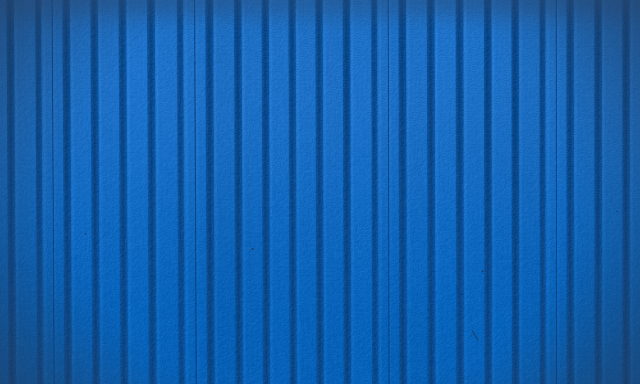
Give the GLSL for this texture, as a Shadertoy shader.

```glsl
const float RIB_COUNT = 22.9;
const float FIRST_GROOVE = 0.0175;
const float SEAMS[4] = float[4](1.5, 6.5, 13.5, 19.5);

const vec3 LOW_BLUE = vec3(0.025, 0.385, 0.725);
const vec3 HIGH_BLUE = vec3(0.115, 0.44, 0.775);
const vec3 GROOVE_BLUE = vec3(0.035, 0.315, 0.61);
const vec3 SHADOW_BLUE = vec3(0.04, 0.26, 0.50);
const vec3 EDGE_BLUE = vec3(0.16, 0.28, 0.44);
const vec3 SEAM_BLUE = vec3(0.04, 0.23, 0.45);
const vec3 RUST = vec3(0.19, 0.17, 0.22);

float hash(vec2 p) {
    return fract(sin(dot(p, vec2(127.1, 311.7))) * 43758.5453);
}

float noise(vec2 p) {
    vec2 i = floor(p), f = fract(p);
    f = f * f * (3.0 - 2.0 * f);
    return mix(mix(hash(i), hash(i + vec2(1, 0)), f.x),
               mix(hash(i + vec2(0, 1)), hash(i + vec2(1, 1)), f.x), f.y);
}

float bump(float x, float center, float width) {
    float d = (x - center) / width;
    return exp(-d * d);
}

// Coverage of a band with softened edges
float band(float d, float halfWidth, float soft) {
    return 1.0 - smoothstep(halfWidth - soft, halfWidth + soft, abs(d));
}

// Rib coordinate: grooves lie on the integers, slightly uneven and leaning
float ribCoord(vec2 p, float v) {
    float g = (p.x - FIRST_GROOVE) * RIB_COUNT;
    g -= 0.13 * bump(p.x, 0.37, 0.11) + 0.06 * bump(p.x, 0.75, 0.08);
    return g - (0.5 - v) * 0.08 * (1.0 - p.x);
}

// Fine embossed grain of the paint
float grain(vec2 p) {
    vec2 q = p * 500.0;
    return noise(q) - noise(q + vec2(0.8, -0.8)) + 0.5 * (noise(q * 0.5) - 0.5);
}

float segmentDistance(vec2 p, vec2 a, vec2 b) {
    vec2 ab = b - a;
    return length(p - a - ab * clamp(dot(p - a, ab) / dot(ab, ab), 0.0, 1.0));
}

// One short scratch and a few scattered chips
float wear(vec2 p, float height, float pixel) {
    float scratch = segmentDistance(p, vec2(0.738, 0.083), vec2(0.747, 0.068));
    float cover = 1.0 - smoothstep(0.0, 0.0006 + pixel, scratch);
    for (int i = 0; i < 5; i++) {
        float id = float(i);
        vec2 at = vec2(hash(vec2(id, 3.1)), hash(vec2(id, 8.7)) * height * 0.5);
        float size = mix(0.0006, 0.002, hash(vec2(id, 5.3)));
        cover = max(cover, 1.0 - smoothstep(size - pixel, size + pixel, length(p - at)));
    }
    return cover;
}

void mainImage(out vec4 fragColor, in vec2 fragCoord) {
    vec2 uv = fragCoord / iResolution.xy;
    vec2 p = fragCoord / iResolution.x;
    float pixel = 0.5 / iResolution.x;
    float aa = RIB_COUNT * pixel;
    float g = ribCoord(p, uv.y);
    float rib = floor(g + 0.5);
    float d = g - rib;

    // Flat faces, saturated below and paler toward the top
    vec3 color = mix(LOW_BLUE, HIGH_BLUE, smoothstep(0.1, 0.85, uv.y));
    color *= 0.985 + 0.03 * hash(vec2(floor(g), 2.0));
    color += vec3(0.03, 0.03, 0.03) * bump(d, 0.2, 0.05);

    // Grooves with a dark core, narrower just before a seam
    float narrow = 0.0;
    for (int i = 0; i < 4; i++) {
        narrow = max(narrow, band(rib - SEAMS[i] + 0.5, 0.25, 0.1));
    }
    float soft = max(0.025, aa);
    float halfWidth = 0.135 - 0.03 * narrow;
    float depth = 0.9 + 0.1 * hash(vec2(rib, 4.0));
    color = mix(color, GROOVE_BLUE, band(d, halfWidth, soft) * depth);
    color = mix(color, SHADOW_BLUE, bump(d, -0.01, 0.075) * (0.9 - 0.25 * narrow));

    // Panel seams with a faint lit edge
    for (int i = 0; i < 4; i++) {
        float s = g - SEAMS[i];
        color *= 1.0 + 0.05 * bump(s, 0.06, 0.05);
        color = mix(color, SEAM_BLUE, band(s, 0.02, aa) * 0.75);
    }

    // Paint grain, broad stains and dulled borders
    color += grain(p) * vec3(0.034, 0.04, 0.044);
    color *= 0.98 + 0.04 * noise(p * vec2(9.0, 5.0));
    float border = smoothstep(0.36, 0.66, length((uv - 0.5) * vec2(1.0, 0.72)));
    color = mix(color, mix(color * 0.6, EDGE_BLUE, 0.7), border * 0.8);
    float topDust = smoothstep(0.88, 1.0, uv.y);
    color = mix(color, EDGE_BLUE, topDust * topDust * 0.4);

    color = mix(color, RUST, wear(p, iResolution.y / iResolution.x, pixel) * 0.75);
    fragColor = vec4(clamp(color, 0.0, 1.0), 1.0);
}
```
